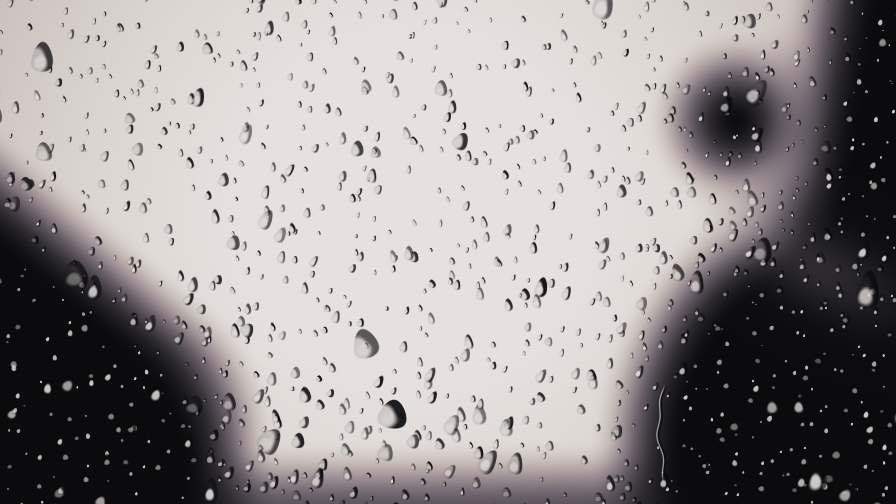
This texture is drawn by a WebGL 2 fragment shader. Its source:

```glsl
#version 300 es
precision highp float;
// Raindrops on a window pane in front of a blurred, dark-edged pale sky.

#define SMALL_CELL 0.034
#define MEDIUM_CELL 0.062
#define LARGE_CELL 0.135
#define SMALL_RADIUS 0.0056
#define MEDIUM_RADIUS 0.0092
#define LARGE_RADIUS 0.0165
#define BLUR 0.095
#define LEAN 0.20
#define VIGNETTE 0.19
#define SHADE_STRENGTH 0.95
#define GLINT_STRENGTH 0.90

uniform vec2 u_resolution;
out vec4 fragColor;

const vec3 INK = vec3(0.045, 0.045, 0.055);
const vec3 PALE = vec3(0.89, 0.87, 0.86);

vec4 hash42(vec2 p) {
    vec4 q = fract(p.xyxy * vec4(0.1031, 0.1030, 0.0973, 0.1099));
    q += dot(q, q.wzxy + 33.33);
    return fract((q.xxyz + q.yzzw) * q.zywx);
}

float smoothMin(float a, float b, float k) {
    float h = max(k - abs(a - b), 0.0) / k;
    return min(a, b) - h * h * k * 0.25;
}

// Tone 0..1 to a slightly violet grey scale
vec3 toneColour(float t) {
    vec3 c = mix(INK, vec3(0.19, 0.18, 0.20), clamp(t / 0.22, 0.0, 1.0));
    c = mix(c, vec3(0.40, 0.36, 0.40), clamp((t - 0.22) / 0.23, 0.0, 1.0));
    c = mix(c, vec3(0.61, 0.56, 0.58), clamp((t - 0.45) / 0.20, 0.0, 1.0));
    c = mix(c, vec3(0.79, 0.75, 0.73), clamp((t - 0.65) / 0.18, 0.0, 1.0));
    return mix(c, PALE + 0.012, clamp((t - 0.83) / 0.15, 0.0, 1.0));
}

// Out-of-focus scene: sloping mass on the left, trees on the right
vec3 scene(vec2 p) {
    float slope = dot(p - vec2(0.0, 0.63), vec2(0.64, 0.767));
    float left = -smoothMin(-slope, 0.46 - p.x, 0.12);

    float right = 1.57 + 0.16 * (p.y - 0.5) - p.x;
    right = smoothMin(right, length(p - vec2(1.46, 0.76)) - 0.09, 0.10);
    right = smoothMin(right, length(p - vec2(1.76, 0.10)) - 0.50, 0.12);

    float tone = smoothstep(-BLUR, BLUR, left) * smoothstep(-BLUR, BLUR, right);
    tone *= mix(0.42, 1.0, smoothstep(-0.02, 0.13, p.y));
    vec2 fromCentre = p - vec2(0.82, 0.58);
    tone *= 1.0 - VIGNETTE * dot(fromCentre, fromCentre);

    // Hazy gap between the dark trees
    vec2 gap = (p - vec2(1.62, 0.47 - 0.4 * (p.x - 1.62))) / vec2(0.16, 0.08);
    tone += 0.20 * exp(-dot(gap, gap));
    return toneColour(tone);
}

// One drop: dark crescent at upper right, bright glint near its foot
vec3 addDrop(vec3 col, vec2 offset, float radius, vec4 rnd, float soft) {
    float angle = LEAN + (rnd.x - 0.5) * 0.9;
    float c = cos(angle), s = sin(angle);
    vec2 q = vec2(c * offset.x - s * offset.y, s * offset.x + c * offset.y) / radius;
    q.y /= mix(1.05, 1.9, rnd.y);
    q.x *= 1.0 + 0.35 * clamp(q.y, -1.0, 1.0);
    q.x += 0.22 * (rnd.z - 0.5) * q.y * q.y;

    float w = soft / radius;
    float body = 1.0 - smoothstep(-w, w, length(q) - 1.0);
    float hollow = length(q + vec2(0.50, 0.30) * mix(0.7, 1.5, rnd.z)) - 0.95;
    float shade = body * smoothstep(-0.22, 0.22, hollow);
    vec2 foot = (q - vec2(-0.12, -0.36)) / vec2(0.62, 0.52);
    float glint = body * (1.0 - smoothstep(0.55, 1.15, length(foot)));

    col *= 1.0 - 0.10 * body;
    col = mix(col, INK, shade * SHADE_STRENGTH * mix(0.45, 1.0, rnd.w));
    return mix(col, PALE, glint * GLINT_STRENGTH * mix(0.35, 1.0, rnd.y));
}

// Jittered grid of drops, denser to the right and larger near the bottom
vec3 addLayer(vec3 col, vec2 p, float cell, float radius, float share, float seed, float soft) {
    vec2 home = floor(p / cell);
    for (int j = -1; j <= 1; j++) {
        for (int i = -1; i <= 1; i++) {
            vec2 id = home + vec2(i, j);
            vec4 place = hash42(id + seed);
            vec2 centre = (id + place.xy) * cell;
            float keep = share * (mix(1.15, 0.8, centre.y) + 0.3 * smoothstep(1.2, 1.5, centre.x));
            if (place.z > keep) continue;
            float size = radius * mix(0.55, 1.45, place.w * place.w) * mix(1.2, 0.85, centre.y);
            col = addDrop(col, p - centre, size, hash42(id + seed + 71.7), soft);
        }
    }
    return col;
}

// Thin wavering trickle running down the right side
vec3 addTrickle(vec3 col, vec2 p, float soft) {
    float x = p.x - 1.315 - 0.006 * sin(p.y * 31.0) - 0.003 * sin(p.y * 83.0);
    float span = smoothstep(0.04, 0.06, p.y) * (1.0 - smoothstep(0.22, 0.24, p.y));
    float dark = 1.0 - smoothstep(0.0022 - soft, 0.0022 + soft, abs(x));
    float light = 1.0 - smoothstep(0.0012 - soft, 0.0012 + soft, abs(x + 0.0035));
    col = mix(col, INK, dark * span * 0.8);
    return mix(col, PALE, light * span * 0.7);
}

void main() {
    vec2 p = gl_FragCoord.xy / u_resolution.y;
    float soft = max(0.75 / u_resolution.y, 0.0012);
    vec3 col = scene(p);
    col = addLayer(col, p, SMALL_CELL, SMALL_RADIUS, 0.56, 13.0, soft);
    col = addLayer(col, p, MEDIUM_CELL, MEDIUM_RADIUS, 0.40, 157.0, soft);
    col = addTrickle(col, p, soft);
    col = addLayer(col, p, LARGE_CELL, LARGE_RADIUS, 0.24, 311.0, soft);
    fragColor = vec4(col, 1.0);
}
```
